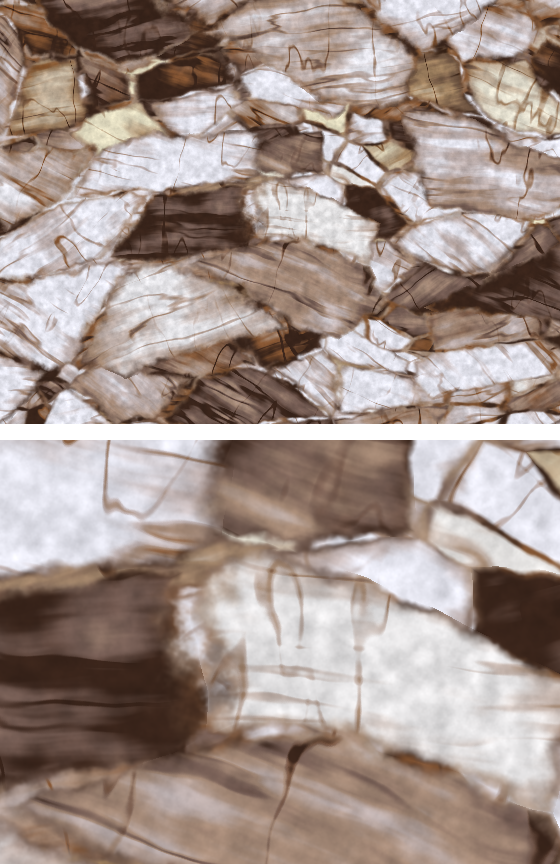
Top: the whole. Bottom: its middle third, enlarged.
This texture is drawn by a Shadertoy shader. Its source:

```glsl
// Backlit slab of packed quartz stones: fibrous, cracked and set in rusty seams.
#define LAYERS 3
#define STONE_SIZE vec2(0.34, 0.185)  // largest stones, in canvas heights
#define JITTER 0.92
#define BEND 0.16
#define WARP 0.035
#define SEAM 0.025
#define STREAK_DEPTH 0.55
#define LINE_DEPTH 0.26
#define CRACK_DEPTH 0.36
#define CLOUDS 0.62
#define GRAIN 0.30
#define BRIGHTNESS 0.115

const vec3 WHITE = vec3(0.89, 0.90, 0.92);
const vec3 GREY  = vec3(0.74, 0.69, 0.67);
const vec3 TAN   = vec3(0.63, 0.53, 0.45);
const vec3 BROWN = vec3(0.45, 0.36, 0.32);
const vec3 AMBER = vec3(0.51, 0.33, 0.19);
const vec3 DARK  = vec3(0.22, 0.14, 0.10);

vec2 hash2(vec2 p) {
    vec3 q = fract(p.xyx * vec3(0.1031, 0.1030, 0.0973));
    q += dot(q, q.yzx + 33.33);
    return fract((q.xx + q.yz) * q.zy);
}

float noise(vec2 p) {
    vec2 i = floor(p), f = fract(p);
    f = f * f * (3.0 - 2.0 * f);
    vec2 e = vec2(0.0, 1.0);
    return mix(mix(hash2(i).x, hash2(i + e.yx).x, f.x),
               mix(hash2(i + e).x, hash2(i + e.yy).x, f.x), f.y);
}

float fbm(vec2 p) {
    float sum = 0.0, amp = 0.5;
    for (int i = 0; i < 4; i++) {
        sum += amp * noise(p);
        p = mat2(1.6, 1.2, -1.2, 1.6) * p + 7.3;
        amp *= 0.5;
    }
    return sum / 0.9375;
}

// Thin line along the mid level of a noise value
float vein(float value, float width) {
    return 1.0 - smoothstep(0.0, width, abs(value - 0.5));
}

// Distance to the nearest cell border; id receives the cell
float cellBorder(vec2 p, float seed, out vec2 id) {
    vec2 base = floor(p), nearest = vec2(0.0);
    float best = 1e3, border = 1e3;
    for (int y = -1; y <= 1; y++)
    for (int x = -1; x <= 1; x++) {
        vec2 c = base + vec2(x, y);
        vec2 d = c + 0.5 + JITTER * (hash2(c + seed) - 0.5) - p;
        if (dot(d, d) < best) { best = dot(d, d); nearest = d; id = c; }
    }
    for (int y = -2; y <= 2; y++)
    for (int x = -2; x <= 2; x++) {
        vec2 c = id + vec2(x, y);
        vec2 d = c + 0.5 + JITTER * (hash2(c + seed) - 0.5) - p;
        vec2 gap = d - nearest;
        if (dot(gap, gap) > 1e-5)
            border = min(border, dot(0.5 * (d + nearest), normalize(gap)));
    }
    return border;
}

// Tone from 0 to 1 along the palette
vec3 palette(float tone, float warm) {
    vec3 c = mix(DARK, mix(BROWN, AMBER, warm), smoothstep(0.08, 0.32, tone));
    c = mix(c, TAN, smoothstep(0.30, 0.50, tone));
    c = mix(c, GREY, smoothstep(0.48, 0.68, tone));
    return mix(c, WHITE, smoothstep(0.66, 0.90, tone));
}

vec3 stoneColour(vec2 p, vec2 key, float border, float lightness) {
    vec2 a = hash2(key + 11.7), b = hash2(key + 47.1);
    float angle = mix(-0.80, 0.65, a.y);
    vec2 along = vec2(cos(angle), sin(angle));
    vec2 q = vec2(dot(p, along), dot(p, vec2(-along.y, along.x)));
    q += 0.03 * fbm(p * 6.0 + key) + key * 3.1;

    // Fibres, dark lines beside them, cracks across and cloudy patches
    float patches = smoothstep(0.35, 0.62, fbm(p * 8.0 + key * 2.0));
    float fibres = fbm(q * vec2(6.0, 46.0)) - 0.5;
    float lines = vein(fbm(q * vec2(3.0, 19.0) + 9.0), 0.045) * (0.25 + patches);
    float cracks = vein(fbm(q.yx * vec2(3.5, 9.0) + 2.0 * q.x), 0.02) * (1.0 - 0.8 * patches);
    float tone = mix(a.x, pow(a.x, 0.72), lightness) + BRIGHTNESS;
    tone = min(tone, 0.93) + CLOUDS * (fbm(p * 9.0 + key) - 0.5);
    tone += STREAK_DEPTH * fibres - LINE_DEPTH * lines - CRACK_DEPTH * cracks;
    tone -= 0.20 * (1.0 - smoothstep(0.0, 0.22, border)) * fbm(p * 14.0) * 1.6;

    float warm = smoothstep(0.42, 0.72, b.y + 0.6 * (fbm(p * 11.0) - 0.5));
    float golden = smoothstep(0.76, 0.96, b.x);
    vec3 tint = mix(vec3(1.0, 0.99, 1.01), vec3(1.0, 0.96, 0.82), golden);
    return palette(tone, max(warm, 0.6 * cracks)) * tint;
}

void mainImage(out vec4 fragColor, in vec2 fragCoord) {
    vec2 p = fragCoord / iResolution.y;
    vec2 warped = p + BEND * (vec2(noise(p * 3.0), noise(p * 3.0 + 17.0)) - 0.5);
    warped += WARP * (vec2(fbm(p * 9.0), fbm(p * 9.0 + 31.0)) - 0.5);
    float rough = fbm(p * 40.0);
    float seamTone = 0.34 + 0.9 * (fbm(p * 26.0 + 5.0) - 0.5) + 0.6 * (fbm(p * 6.0) - 0.5);
    vec3 seamColour = palette(seamTone, smoothstep(0.3, 0.7, fbm(p * 8.0 + 3.0)));
    vec3 colour = seamColour;

    // Small fragments first, then larger stones laid over them
    for (int i = 0; i < LAYERS; i++) {
        float level = float(i) / float(LAYERS - 1), seed = 19.0 * float(i) + 3.0;
        vec2 size = STONE_SIZE * exp2(float(i - LAYERS + 1) * 0.8);
        vec2 id;
        float border = cellBorder(warped / size + seed, seed, id);
        vec2 key = id + seed * 5.0;
        float present = step(hash2(key + 83.0).x, 1.0 - 0.45 * level);
        float edge = border + 0.10 * (rough - 0.5);
        float soft = 1.5 / (iResolution.y * size.y);
        float bed = smoothstep(-0.01, 0.03 + soft, edge);
        float body = smoothstep(SEAM - 0.03, SEAM + 0.045 + soft, edge);
        vec3 stone = stoneColour(p, key, border, level);
        colour = mix(colour, mix(seamColour, stone, body), present * bed);
    }
    colour *= 1.0 + GRAIN * (fbm(p * 75.0) - 0.5);
    fragColor = vec4(clamp(colour, 0.0, 1.0), 1.0);
}
```
